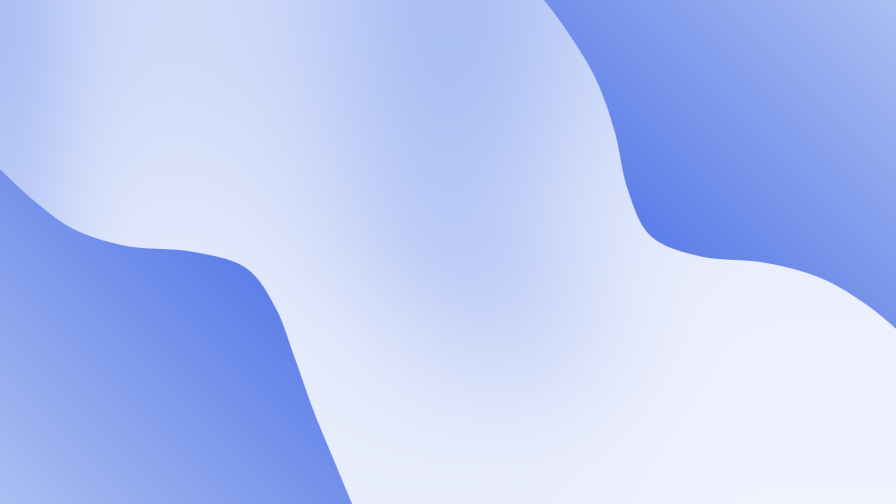
This background is drawn by a Shadertoy shader. Its source:

```glsl
// Two blue panels with wavy edges in opposite corners over a pale, softly lit field.
// Each edge is a cubic spline drawn along the falling diagonal; the field is a
// sum of smooth glows that tints a near-white colour towards blue.

#define ASPECT (16.0 / 9.0)
#define PALE vec3(0.940, 0.950, 0.995)
#define TINT vec3(0.670, 0.750, 0.955)
#define PANEL_DEEP vec3(0.370, 0.500, 0.910)
#define PANEL_LIGHT vec3(0.670, 0.750, 0.950)
#define PANEL_FADE 0.95
#define KNOTS 13
#define KNOT_STEP 0.1389

// Offset across the diagonal at evenly spaced knots along it
const float LEFT_EDGE[KNOTS] = float[KNOTS](
    -0.338, -0.336, -0.331, -0.308, -0.236, -0.119, -0.044,
    -0.064, -0.126, -0.192, -0.250, -0.307, -0.361);
const float RIGHT_EDGE[KNOTS] = float[KNOTS](
    1.088, 1.081, 1.060, 1.024, 0.958, 0.870, 0.823,
    0.881, 0.995, 1.075, 1.113, 1.127, 1.130);

// Catmull-Rom spline through the knots
float spline(float knots[KNOTS], float start, float along) {
    float s = clamp((along - start) / KNOT_STEP, 1.0, float(KNOTS) - 2.001);
    int i = int(s);
    float t = fract(s);
    float a = knots[i - 1], b = knots[i], c = knots[i + 1], d = knots[i + 2];
    return b + 0.5 * t * (c - a + t * (2.0 * a - 5.0 * b + 4.0 * c - d
                        + t * (3.0 * (b - c) + d - a)));
}

// Bell-shaped falloff
float bell(float x, float width) {
    x /= width;
    return exp(-x * x);
}

// Strength of the blue tint; q.y runs downwards from the top
float tintAmount(vec2 q) {
    float base = 0.10 * (1.0 - smoothstep(1.0, 1.48, q.x));
    float topHaze = 0.36 * bell(q.y, 0.44);
    float leftGlow = 0.53 * bell(q.x, 0.162);
    float fall = smoothstep(0.463, 0.995, q.y);
    float axis = 0.891 + 0.10 * smoothstep(0.35, 0.80, q.y);
    float column = 0.55 * (1.0 - fall) * bell(q.x - axis, 0.266);
    return clamp(base + topHaze + leftGlow + column, 0.0, 1.0);
}

vec3 panelColour(float depth) {
    return mix(PANEL_DEEP, PANEL_LIGHT, clamp(depth / PANEL_FADE, 0.0, 1.0));
}

// Antialiased coverage where the signed value is positive
float coverage(float d) {
    return clamp(0.5 + d / max(fwidth(d), 1e-5), 0.0, 1.0);
}

void mainImage(out vec4 fragColor, in vec2 fragCoord) {
    vec2 uv = fragCoord / iResolution.xy;
    vec2 q = vec2(uv.x * ASPECT, 1.0 - uv.y);
    float along = q.x + q.y;
    float across = q.x - q.y;

    // Pale field
    vec3 colour = mix(PALE, TINT, tintAmount(q));

    // Corner panels, deepest near the crest of each wave
    float leftMask = coverage(spline(LEFT_EDGE, 0.185, along) - across);
    float rightMask = coverage(across - spline(RIGHT_EDGE, 0.926, along));
    colour = mix(colour, panelColour(-0.046 - across), leftMask);
    colour = mix(colour, panelColour(across - 0.833), rightMask);

    fragColor = vec4(colour, 1.0);
}
```
